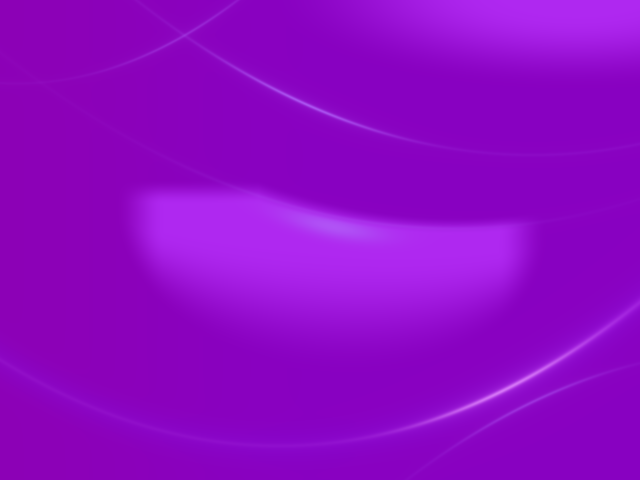
Reproduce this background procedurally as a Shadertoy shader.

```glsl
// Violet backdrop with two soft pools of light and five thin curved streaks.
// Streaks are parabolas with a bright stretch and a halo; the pools are
// smooth ellipses, the middle one cut along its top by a streak's curve.

// Colours
const vec3 PLUM   = vec3(0.550, 0.004, 0.715);
const vec3 VIOLET = vec3(0.535, 0.004, 0.755);
const vec3 INDIGO = vec3(0.520, 0.030, 0.830);
const vec3 ORCHID = vec3(0.685, 0.155, 0.940);
const vec3 LILAC  = vec3(0.690, 0.380, 0.970);
const vec3 SHINE  = vec3(0.900, 0.560, 1.000);

// Parabolas: vertex x, vertex y, bend (lengths in canvas heights)
const vec3 UPPER_ARC  = vec3(1.111, 0.677, 0.472);
const vec3 CORNER_ARC = vec3(0.035, 0.826, 0.820);
const vec3 MIDDLE_ARC = vec3(0.946, 0.524, 0.410);
const vec3 LOWER_ARC  = vec3(0.582, 0.071, 0.530);
const vec3 SIDE_ARC   = vec3(1.562, 0.271, -0.530);

// Pools of light
const vec2 TOP_CENTRE  = vec2(1.200, 1.017);
const vec2 TOP_RADII   = vec2(0.645, 0.205);
const vec2 POOL_CENTRE = vec2(0.690, 0.540);
const vec2 POOL_RADII  = vec2(0.450, 0.305);
const float POOL_TILT  = 0.06;
const float POOL_CEILING = 0.592;
const float SIDE_SOFTNESS = 0.23;
const vec2 GLINT_SIZE = vec2(0.105, 0.022);

float arcHeight(vec3 arc, float x) {
    float dx = x - arc.x;
    return arc.y + arc.z * dx * dx;
}

// Approximate signed distance, positive above the arc
float arcDistance(vec3 arc, vec2 p) {
    float slope = 2.0 * arc.z * (p.x - arc.x);
    return (p.y - arcHeight(arc, p.x)) / sqrt(1.0 + slope * slope);
}

float bell(float x) { return exp(-x * x); }

// Thin line with a halo, brightest around x = peak
float streak(vec3 arc, vec2 p, float peak, float spread, float width, float faint) {
    float d = abs(arcDistance(arc, p));
    float along = faint + (1.0 - faint) * bell((p.x - peak) / spread);
    return along * (0.72 * bell(d / width) + 0.28 * exp(-d / (3.0 * width)));
}

// Light pool with a curved top edge and a long fade to the bottom
float middlePool(vec2 p) {
    float dx = p.x - POOL_CENTRE.x;
    float across = min(abs(dx) / POOL_RADII.x, 1.0);
    float reach = POOL_RADII.y * sqrt(max(1.0 - across * across, 0.02));
    float depth = (POOL_CENTRE.y - POOL_TILT * dx - p.y) / reach;
    float top = min(arcHeight(MIDDLE_ARC, p.x), POOL_CEILING);
    float soft = mix(0.035, 0.024, smoothstep(0.4, 0.9, p.x));
    float lid = 1.0 - smoothstep(-0.5 * soft, soft, p.y - top);
    float sides = 1.0 - smoothstep(1.0 - SIDE_SOFTNESS, 1.0, across);
    return lid * sides * (1.0 - smoothstep(0.22, 1.05, depth));
}

void mainImage(out vec4 fragColor, in vec2 fragCoord) {
    vec2 p = fragCoord / iResolution.y;

    // Base: redder on the left, bluer to the right
    vec3 color = mix(PLUM, VIOLET, smoothstep(0.0, 0.65, p.x));

    // Wide dim haze along the lower arc
    float haze = bell(arcDistance(LOWER_ARC, p) / 0.035);
    color = mix(color, INDIGO, 0.35 * haze);

    // Pools of light
    float topPool = 1.0 - smoothstep(0.25, 1.0, length((p - TOP_CENTRE) / TOP_RADII));
    color = mix(color, ORCHID, topPool);
    color = mix(color, ORCHID, middlePool(p));

    // Pale glint tucked under the middle arc
    float below = -arcDistance(MIDDLE_ARC, p);
    float glint = bell((p.x - 0.695) / GLINT_SIZE.x) * bell((below - 0.022) / GLINT_SIZE.y);
    color = mix(color, LILAC, 0.75 * glint * smoothstep(-0.005, 0.012, below));

    // Streaks
    color = mix(color, LILAC, 0.22 * streak(MIDDLE_ARC, p, 0.74, 0.30, 0.0040, 0.16));
    color = mix(color, LILAC, 0.38 * streak(CORNER_ARC, p, 0.38, 0.14, 0.0030, 0.16));
    color = mix(color, LILAC, 0.85 * streak(UPPER_ARC, p, 0.64, 0.17, 0.0035, 0.11));
    color = mix(color, LILAC, 0.48 * streak(SIDE_ARC, p, 1.11, 0.14, 0.0035, 0.12));
    color = mix(color, ORCHID, 0.45 * streak(LOWER_ARC, p, 1.22, 0.35, 0.0100, 0.12));
    color = mix(color, SHINE, 0.80 * streak(LOWER_ARC, p, 1.05, 0.17, 0.0045, 0.08));

    fragColor = vec4(color, 1.0);
}
```
